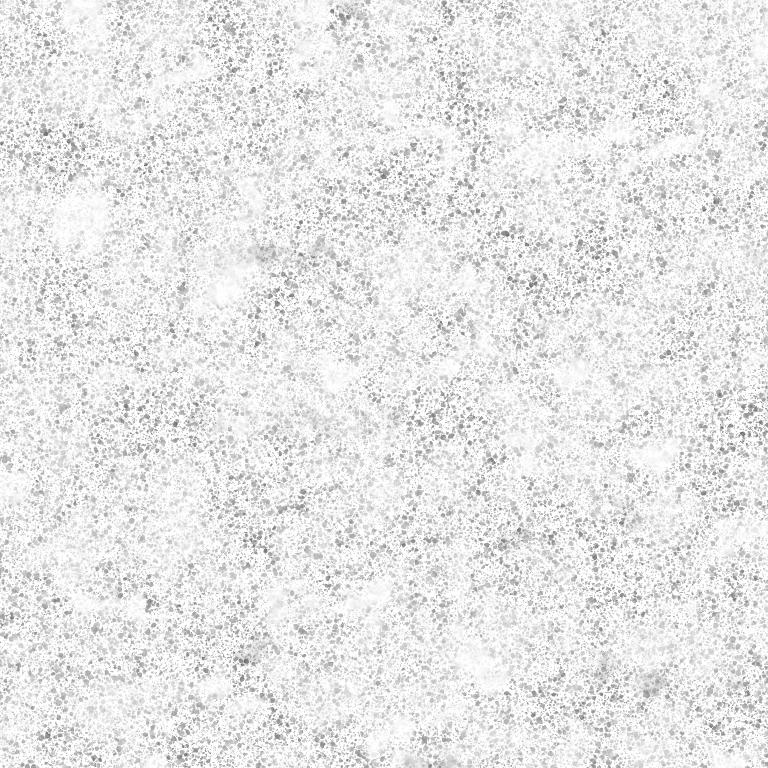
Reproduce this texture procedurally as a WebGL 2 fragment shader.

```glsl
#version 300 es
precision highp float;

uniform vec2 u_resolution;
out vec4 fragColor;

// Integer hash giving three random values per lattice cell
vec3 hash3(vec2 cell, uint seed) {
    uvec3 v = uvec3(uvec2(ivec2(cell)), seed) * 1664525u + 101390u;
    v.x += v.y * v.z; v.y += v.z * v.x; v.z += v.x * v.y;
    v ^= v >> 16u;
    v.x += v.y * v.z; v.y += v.z * v.x; v.z += v.x * v.y;
    return vec3(v >> 8u) / 16777216.0;
}

float cornerSlope(vec2 cell, vec2 corner, vec2 f) {
    float angle = 6.2832 * hash3(cell + corner, 7u).x;
    return dot(vec2(cos(angle), sin(angle)), f - corner);
}

float gradientNoise(vec2 p) {
    vec2 cell = floor(p);
    vec2 f = fract(p);
    vec2 w = f * f * f * (f * (f * 6.0 - 15.0) + 10.0);
    float low = mix(cornerSlope(cell, vec2(0, 0), f), cornerSlope(cell, vec2(1, 0), f), w.x);
    float high = mix(cornerSlope(cell, vec2(0, 1), f), cornerSlope(cell, vec2(1, 1), f), w.x);
    return mix(low, high, w.y);
}

// Light left after a layer of scattered specks; the deepest one wins where they overlap
float speckLayer(vec2 p, float pixel, vec2 radii, float growth, vec2 depths, uint seed) {
    vec2 home = floor(p);
    float light = 1.0;
    for (int y = -1; y <= 1; y++) {
        for (int x = -1; x <= 1; x++) {
            vec2 cell = home + vec2(x, y);
            vec3 rnd = hash3(cell, seed);
            float size = hash3(cell, seed + 1u).x;
            float radius = growth * mix(radii.x, radii.y, pow(size, 1.5));
            float cover = clamp((radius - distance(p, cell + rnd.xy)) / pixel + 0.5, 0.0, 1.0);
            light = min(light, 1.0 - cover * mix(depths.x, depths.y, rnd.z));
        }
    }
    return light;
}

void main() {
    vec2 p = gl_FragCoord.xy / u_resolution.y;
    float pixel = 1.0 / u_resolution.y;

    // Drift between dense and faint areas
    float drift = 0.6 * gradientNoise(p * 6.0 + 3.7)
                + 0.6 * gradientNoise(p * 14.0 + 41.3)
                + 0.6 * gradientNoise(p * 34.0 + 83.1);
    float density = smoothstep(-0.6, 0.6, drift);

    // Pale patches where the specks almost vanish
    float patchField = gradientNoise(p * 10.0 + 120.4) + 0.4 * gradientNoise(p * 40.0 + 19.2);
    float strength = 1.0 - 0.75 * smoothstep(0.25, 0.5, patchField);

    // Uneven speck outlines, clustering and mottled ink
    vec2 warp = 0.0022 * vec2(gradientNoise(p * 190.0), gradientNoise(p * 190.0 + 57.3));
    float growth = 1.0 + 0.7 * gradientNoise(p * 50.0 + 9.6);
    float mottle = 1.0 + 0.4 * gradientNoise(p * 260.0 + 31.8);
    float ink = strength * mottle;
    vec2 q = p + warp;

    float light = speckLayer(q * 145.0, pixel * 145.0, vec2(0.08, 0.47), growth,
                             ink * vec2(0.09 + 0.14 * density, 0.16 + 0.35 * density), 11u);
    light = min(light, speckLayer(q * 270.0 + 0.5, pixel * 270.0, vec2(0.12, 0.42), growth,
                                  ink * vec2(0.08 + 0.12 * density, 0.14 + 0.3 * density), 23u));

    // Faint wash in the sparse areas and a few soft grey smudges
    float wash = (1.0 - density) * smoothstep(-0.1, 0.25, gradientNoise(p * 70.0 + 66.2));
    float smudgeField = gradientNoise(p * 9.0 + 205.5)
                      + 0.3 * gradientNoise(p * 25.0 + 14.9)
                      + 0.25 * gradientNoise(q * 90.0 + 77.7);
    light *= 1.0 - 0.04 * wash;
    light *= 1.0 - 0.16 * smoothstep(0.38, 0.7, smudgeField);

    fragColor = vec4(vec3(light), 1.0);
}
```
